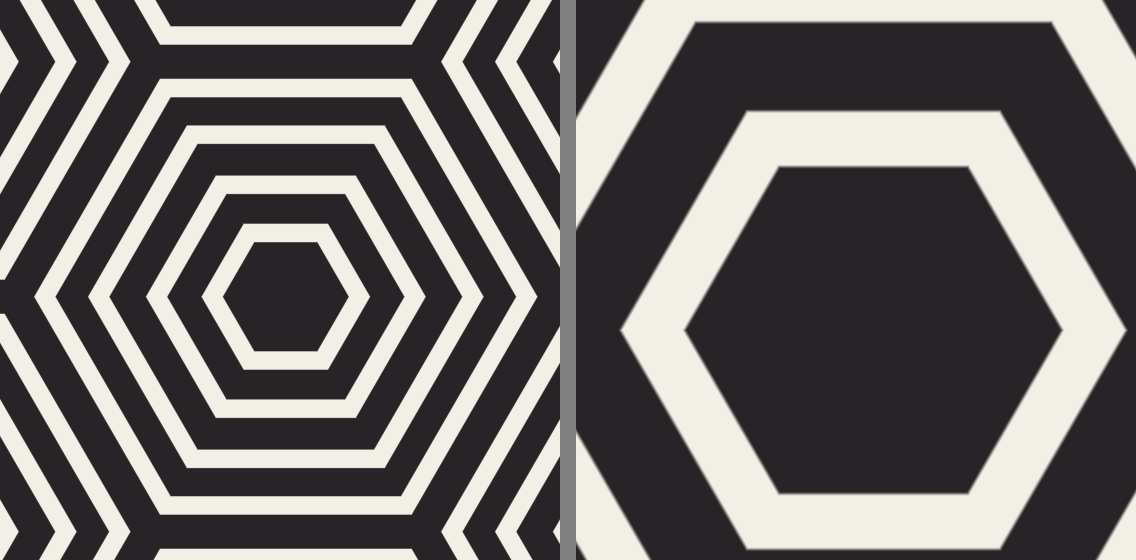
Left: the whole. Right: its middle third, enlarged.
Reproduce this pattern procedurally as a three.js fragment shader.

```glsl
varying vec2 vUv;

// Distance from the centre in apothem units, for a hexagon with flat top and bottom
float hexRadius(vec2 p) {
  p = abs(p);
  return max(p.y, dot(p, vec2(0.866025, 0.5)));
}

// Radius inside the nearest hexagon of the honeycomb: two interleaved grids
float honeycomb(vec2 p, float apothem) {
  vec2 cell = 2.0 * apothem * vec2(1.732051, 1.0);
  vec2 even = (fract(p / cell + 0.5) - 0.5) * cell;
  vec2 odd = (fract(p / cell) - 0.5) * cell;
  return min(hexRadius(even), hexRadius(odd));
}

void main() {
  float radius = honeycomb(vUv - vec2(0.5104, 0.4701), 0.4196);

  // Distance to the closest of four concentric outlines
  vec4 gaps = abs(radius - vec4(0.1139, 0.1999, 0.2894, 0.3727));
  float gap = min(min(gaps.x, gaps.y), min(gaps.z, gaps.w));
  float line = 1.0 - smoothstep(-0.0015, 0.0015, gap - 0.0165);

  vec3 charcoal = vec3(0.15, 0.14, 0.15);
  vec3 cream = vec3(0.95, 0.94, 0.90);
  gl_FragColor = vec4(mix(charcoal, cream, line), 1.0);
}
```
